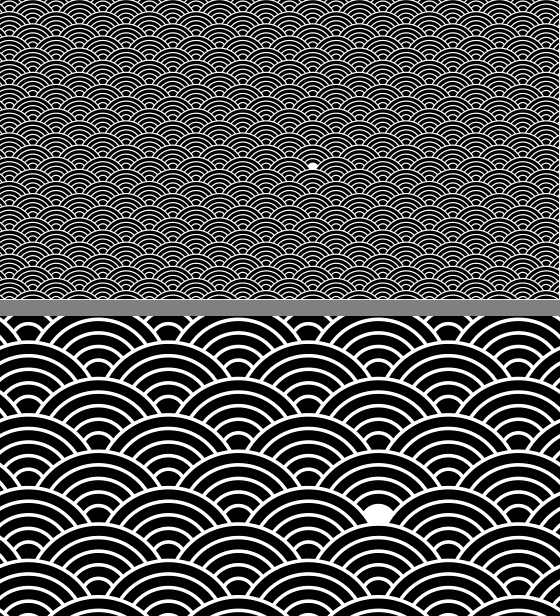
Top, the full canvas; bottom, a detail of the centre.
This pattern is drawn by a Shadertoy shader. Its source:

```glsl
const float FANS_ACROSS = 12.0;
const float ROW_STEP = 0.5197;          // in half fan widths
const float FAN_RADIUS = 2.0 * ROW_STEP;
const float RING_GAP = 0.194;
const float LAST_RING = 4.0;
const float LINE_WIDTH = 0.051;
const float MARGIN = 0.04;              // pale strip at the right and bottom
const vec2 SOLID_FAN_CENTRE = vec2(13.406, 5.625);
const vec3 GROUND = vec3(0.003);
const vec3 LINE = vec3(1.0);

// Antialiased inside of a signed distance
float coverage(float dist, float softness) {
    return clamp(0.5 - dist / softness, 0.0, 1.0);
}

// Distance to the nearest concentric line; the rim stays solid outwards
float ringDistance(float radius) {
    float depth = max(FAN_RADIUS - radius - 0.5 * LINE_WIDTH, 0.0);
    float ring = clamp(round(depth / RING_GAP), 0.0, LAST_RING);
    return abs(depth - ring * RING_GAP) - 0.5 * LINE_WIDTH;
}

// Composite the fan of one row over what lies behind it
float layFan(float behind, vec2 p, float row, float softness) {
    float stagger = mod(row, 2.0);
    float column = round((p.x - stagger) * 0.5);
    vec2 centre = vec2(2.0 * column + stagger, row * ROW_STEP);
    float radius = length(p - centre);
    float dist = ringDistance(radius);

    // One fan has a solid core
    if (abs(column) + abs(row) < 0.5) {
        dist = min(dist, radius - FAN_RADIUS + LAST_RING * RING_GAP);
    }
    float line = coverage(dist, softness);
    return mix(behind, line, coverage(radius - FAN_RADIUS, softness));
}

// Overlapping rows, laid from back to front
float scallops(vec2 p, float softness) {
    float baseRow = floor(p.y / ROW_STEP);
    float line = 0.0;
    for (int i = 1; i >= -3; i--) {
        line = layFan(line, p, baseRow + float(i), softness);
    }
    return line;
}

void mainImage(out vec4 fragColor, in vec2 fragCoord) {
    float unit = 2.0 * FANS_ACROSS / iResolution.x;
    vec2 canvas = fragCoord * unit;
    float line = scallops(canvas - SOLID_FAN_CENTRE, 0.95 * unit);

    // Pale margin strip
    float edge = min(2.0 * FANS_ACROSS - canvas.x, canvas.y);
    line = max(line, coverage(edge - MARGIN, unit));
    fragColor = vec4(mix(GROUND, LINE, line), 1.0);
}
```
